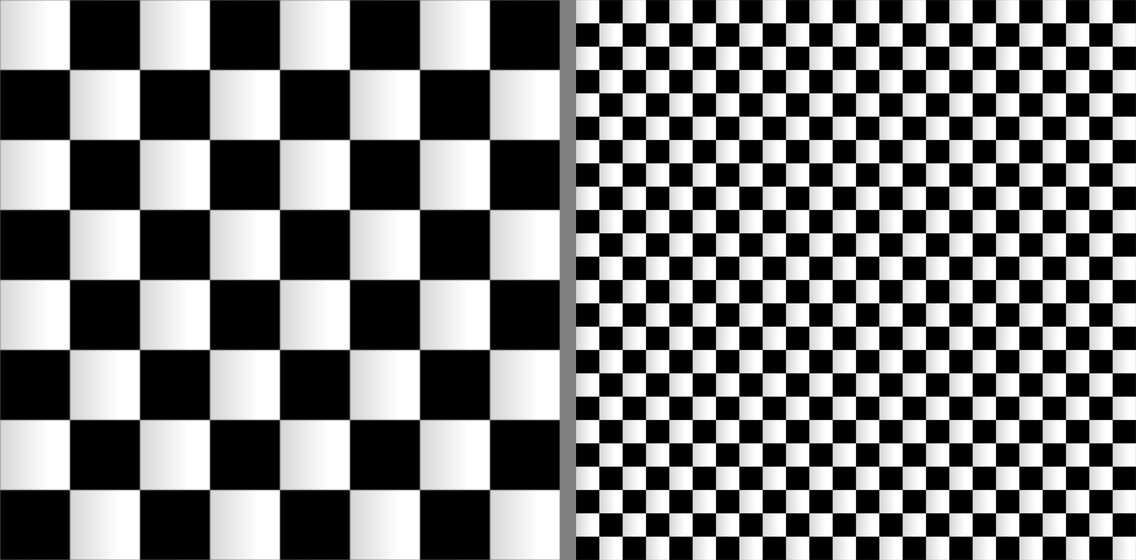
Left, the tile; right, the same tile 3 across and 3 down.
Write a Shadertoy shader that draws this pattern.

```glsl
const float CELLS = 8.0;          // squares across and down
const float EDGE_SOFTNESS = 1.0 / 64.0; // half-width of a border, in cells
const float SHADE_LEFT = 0.84;    // grey at the left side of a light square
const float SHADE_END = 0.7;      // where the shading reaches white

// Square wave alternating -1 and +1 per cell, softened at each border
vec2 softSquareWave(vec2 p, vec2 softness) {
    vec2 parity = 2.0 * mod(floor(p), 2.0) - 1.0;
    vec2 borderDistance = 0.5 - abs(fract(p) - 0.5);
    vec2 rise = smoothstep(-softness, softness, borderDistance);
    return parity * (2.0 * rise - 1.0);
}

// 0 on dark squares, 1 on light ones
float checker(vec2 p, vec2 softness) {
    vec2 wave = softSquareWave(p, softness);
    return 0.5 - 0.5 * wave.x * wave.y;
}

// Grey to white ramp from left to right inside a cell
float cellShade(float x, float startShade, float rampEnd) {
    return mix(startShade, 1.0, clamp(x / rampEnd, 0.0, 1.0));
}

void mainImage(out vec4 fragColor, in vec2 fragCoord) {
    vec2 p = CELLS * fragCoord / iResolution.xy;
    vec2 pixelSize = CELLS / iResolution.xy;
    vec2 softness = max(vec2(EDGE_SOFTNESS), pixelSize);

    float shade = cellShade(fract(p.x), SHADE_LEFT, SHADE_END);
    fragColor = vec4(vec3(shade * checker(p, softness)), 1.0);
}
```
